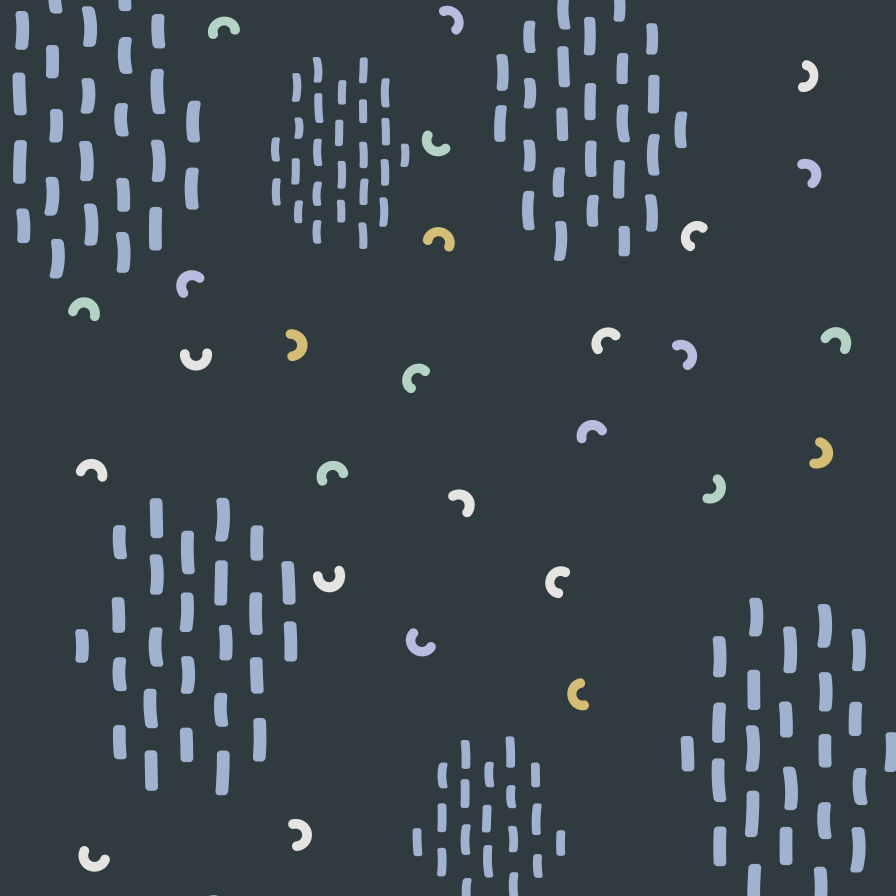
This pattern is drawn by a WebGL 1 fragment shader. Its source:

```glsl
precision highp float;

// Oval patches of staggered upright dashes on a dark slate ground, with small
// pastel arcs strewn between them. Dashes sit in jittered columns inside each
// patch; arcs are one per cell of a half-drop grid, kept clear of the patches.

uniform vec2 u_resolution;

const vec3 SLATE    = vec3(0.190, 0.230, 0.252);
const vec3 BLUE     = vec3(0.630, 0.700, 0.820);
const vec3 CREAM    = vec3(0.900, 0.895, 0.885);
const vec3 MINT     = vec3(0.710, 0.825, 0.775);
const vec3 LAVENDER = vec3(0.715, 0.740, 0.870);
const vec3 GOLD     = vec3(0.830, 0.740, 0.460);

const vec2  PATCH_RADII  = vec2(0.128, 0.158); // limit for dash centres
const vec2  DASH_PITCH   = vec2(0.0385, 0.073);
const float DASH_WIDTH   = 0.0071;             // half width
const float DASH_CORNER  = 0.0045;
const float DASH_BEND    = 0.003;
const float DASH_TILT    = 0.09;
const float ARC_CELLS    = 7.0;
const float ARC_JITTER   = 0.5;                // share of a cell
const float ARC_RADIUS   = 0.0125;
const float ARC_WIDTH    = 0.0054;             // half width
const float ARC_CLEAR    = 1.27;               // patch growth kept free of arcs

float hash(vec2 p) {
    return fract(sin(dot(p, vec2(127.1, 311.7))) * 43758.55);
}

vec2 hash2(vec2 p) {
    return vec2(hash(p), hash(p + 17.3));
}

// Centre (xy) and scale (z) of a patch: two rows of three, middle ones small.
vec3 patchFrame(float index) {
    float row = floor(index / 3.0);
    float col = index - 3.0 * row;
    float middle = 1.0 - abs(col - 1.0);
    float x = mix(0.10 + 0.28 * col, 0.21 + 0.335 * col, row);
    float y = mix(0.86, 0.28 - 0.06 * col, row) - middle * mix(0.03, 0.16, row);
    return vec3(x, y, 1.0 - 0.31 * middle - 0.06 * col * (1.0 - row));
}

// Signed distance to the dashes of one patch, in patch units.
float dashes(vec2 p, float seed) {
    float col = floor(p.x / DASH_PITCH.x + 0.5);
    float drop = 0.5 * (1.0 - mod(col, 2.0));
    float row = floor(p.y / DASH_PITCH.y + 0.5 - drop);
    vec2 id = vec2(col, row) + seed * 23.0;
    vec2 jitter = (hash2(id) - 0.5) * vec2(0.007, 0.013);
    vec2 centre = vec2(col, row + drop) * DASH_PITCH + jitter;
    if (length(centre / PATCH_RADII) > 1.0) return 1.0;

    vec2 shape = hash2(id + 5.7) - 0.5;
    float halfLength = mix(0.0185, 0.0265, hash(id + 9.1));
    vec2 q = p - centre;
    float t = q.y / halfLength;
    q.x += 2.0 * DASH_BEND * shape.x * (t * t - 0.4) + DASH_TILT * shape.y * q.y;
    vec2 d = abs(q) - vec2(DASH_WIDTH, halfLength) + DASH_CORNER;
    return length(max(d, 0.0)) + min(max(d.x, d.y), 0.0) - DASH_CORNER;
}

// Round-capped arc, symmetric about +y, spanning halfAngle to each side.
float arc(vec2 p, float halfAngle) {
    p.x = abs(p.x);
    vec2 tip = ARC_RADIUS * vec2(sin(halfAngle), cos(halfAngle));
    float onRing = abs(length(p) - ARC_RADIUS);
    float d = atan(p.x, p.y) < halfAngle ? onRing : length(p - tip);
    return d - ARC_WIDTH;
}

vec3 arcColour(float pick) {
    if (pick < 0.33) return CREAM;
    if (pick < 0.66) return MINT;
    return pick < 0.87 ? LAVENDER : GOLD;
}

float coverage(float d, float pixel) {
    return clamp(0.5 - d / pixel, 0.0, 1.0);
}

void main() {
    float pixel = 1.0 / min(u_resolution.x, u_resolution.y);
    vec2 uv = gl_FragCoord.xy * pixel;

    // Grid cell and arc centre for this point
    vec2 grid = uv * ARC_CELLS;
    float drop = 0.5 * mod(floor(grid.x), 2.0);
    vec2 id = floor(grid + vec2(0.0, drop));
    vec2 offset = 0.5 + ARC_JITTER * (hash2(id + 3.1) - 0.5);
    vec2 centre = (id + offset - vec2(0.0, drop)) / ARC_CELLS;

    // Nearest dash, and how far the arc lies from every patch
    float dashDist = 1.0;
    float clearance = 10.0;
    for (int i = 0; i < 6; i++) {
        vec3 frame = patchFrame(float(i));
        vec2 local = (uv - frame.xy) / frame.z;
        dashDist = min(dashDist, dashes(local, float(i) + 1.0) * frame.z);
        vec2 toArc = (centre - frame.xy) / (frame.z * PATCH_RADII);
        clearance = min(clearance, length(toArc));
    }

    // Turned, slightly squashed arc
    float turn = 6.2832 * hash(id + 41.0);
    float c = cos(turn), s = sin(turn);
    vec2 q = mat2(c, -s, s, c) * (uv - centre);
    q.y *= mix(0.9, 1.12, hash(id + 29.0));
    float arcDist = arc(q, mix(1.25, 1.75, hash(id + 53.0)));
    float arcMask = coverage(arcDist, pixel) * step(ARC_CLEAR, clearance);

    float pick = fract(id.x * 0.618 + id.y * 0.414);
    vec3 colour = mix(SLATE, BLUE, coverage(dashDist, pixel));
    colour = mix(colour, arcColour(pick), arcMask);
    gl_FragColor = vec4(colour, 1.0);
}
```
